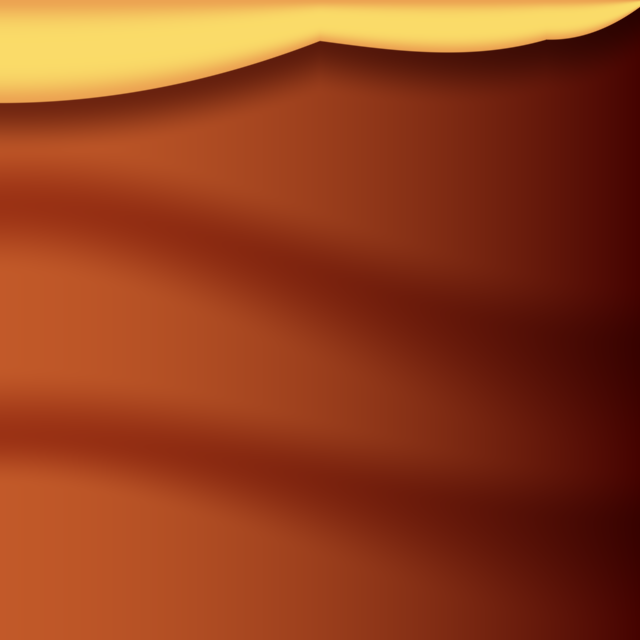
A WebGL 1 fragment shader for this background:

```glsl
precision highp float;
// Warm canyon-like folds: a golden strip above rust slopes with two soft dark creases.

uniform vec2 u_resolution;

const vec3 SLOPE_LIT = vec3(0.76, 0.35, 0.16);
const vec3 SLOPE_DARK = vec3(0.27, 0.01, 0.0);
const vec3 GOLD_RIM = vec3(0.925, 0.64, 0.32);
const vec3 GOLD_CORE = vec3(0.98, 0.86, 0.41);
const vec3 CREASE_TINT = vec3(0.80, 0.56, 0.50);
const vec3 SHADOW_TINT = vec3(0.58, 0.42, 0.40);
const float SHADOW_DEPTH = 0.085;

// Creases: depth at left, drop to the right
const vec2 UPPER_PATH = vec2(0.32, 0.22);
const vec2 LOWER_PATH = vec2(0.68, 0.14);
// Crease reach: above left, above right, below left, below right
const vec4 UPPER_REACH = vec4(0.11, 0.10, 0.11, 0.18);
const vec4 LOWER_REACH = vec4(0.11, 0.09, 0.08, 0.17);

// Depth of the golden strip, made of three scallops
float stripDepth(float x) {
  float d = x - 0.7;
  float left = 0.161 - 0.388 * x * x;
  float middle = 0.082 - d * d * (0.675 + 1.126 * d);
  float right = 0.062 - 2.6 * (x - 0.86) * (x - 0.86);
  return max(left, max(middle, right));
}

// Soft band with a different falloff above and below its path
float crease(vec2 p, vec2 path, vec4 reach) {
  float slide = smoothstep(0.0, 1.0, p.x);
  float offset = p.y - path.x - path.y * slide;
  vec2 width = mix(reach.xz, reach.yw, slide);
  float side = offset < 0.0 ? width.x : width.y;
  return 1.0 - smoothstep(0.0, 1.0, abs(offset) / side);
}

void main() {
  // Depth runs downward from the top edge
  vec2 p = gl_FragCoord.xy / u_resolution;
  p.y = 1.0 - p.y;
  float edge = stripDepth(p.x);

  // Slopes darken toward the right
  float shade = p.x * (0.245 + 0.755 * p.x);
  vec3 color = mix(SLOPE_LIT, SLOPE_DARK, shade);
  color *= mix(vec3(1.0), CREASE_TINT, crease(p, UPPER_PATH, UPPER_REACH));
  color *= mix(vec3(1.0), CREASE_TINT, crease(p, LOWER_PATH, LOWER_REACH));

  // Shadow under the strip
  float shadow = 1.0 - smoothstep(0.0, SHADOW_DEPTH, p.y - edge);
  color *= mix(vec3(1.0), SHADOW_TINT, shadow);

  // Golden strip, brightest along its middle
  float t = clamp(p.y / edge, 0.0, 1.0);
  vec3 gold = mix(GOLD_RIM, GOLD_CORE, smoothstep(0.0, 1.0, 4.0 * t * (1.0 - t)));
  float pixel = 1.0 / u_resolution.y;
  color = mix(gold, color, smoothstep(-pixel, pixel, p.y - edge));

  gl_FragColor = vec4(color, 1.0);
}
```
